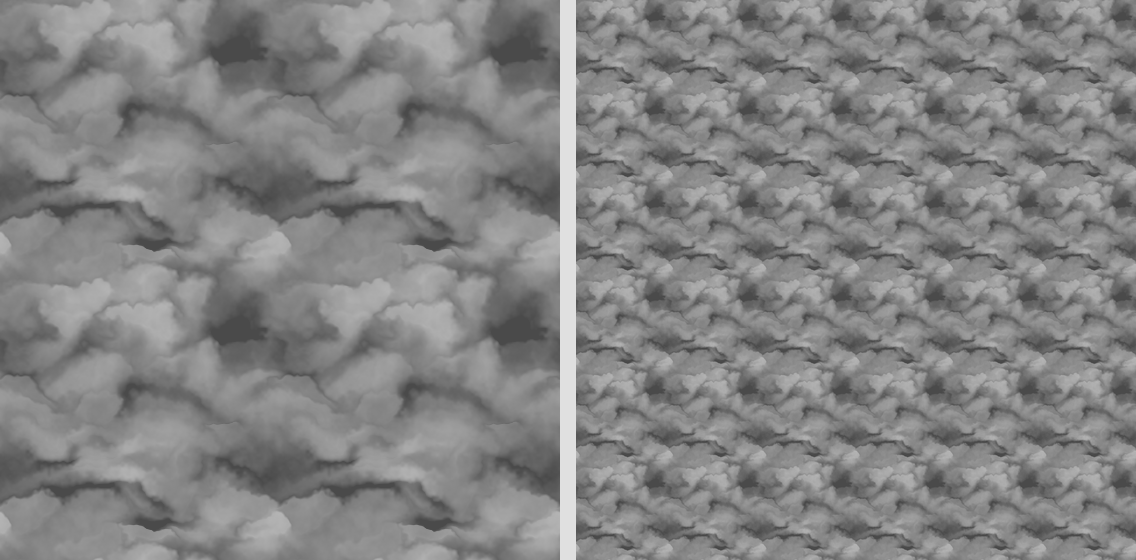
Left, the tile; right, the same tile 3 across and 3 down.
Write a Shadertoy shader that draws this texture.

```glsl
const float TAU = 6.2831853;
const float REPEATS = 2.0;
const vec2 PUFF_GRID = vec2(6.0, 9.0);
const int PUFF_COUNT = 54;
const float DARKEST = 0.29;
const float MID_GREY = 0.592;
const float LIGHTEST = 0.73;

float hash(vec2 p) {
    return fract(sin(dot(p, vec2(127.1, 311.7))) * 43758.5453);
}

// Value noise that wraps after a whole number of cells
float wrappedNoise(vec2 p, float period, float seed) {
    vec2 cell = floor(p);
    vec2 f = fract(p);
    f = f * f * (3.0 - 2.0 * f);
    vec2 lo = mod(cell, period);
    vec2 hi = mod(cell + 1.0, period);
    float bottom = mix(hash(lo + seed), hash(vec2(hi.x, lo.y) + seed), f.x);
    float top = mix(hash(vec2(lo.x, hi.y) + seed), hash(hi + seed), f.x);
    return mix(bottom, top, f.y);
}

// Octaves centred on zero
float fbm(vec2 p, float period, float gain, float seed) {
    float sum = 0.0;
    float amplitude = 0.5;
    for (int i = 0; i < 5; i++) {
        sum += amplitude * (wrappedNoise(p * period, period, seed) - 0.5);
        period *= 2.0;
        amplitude *= gain;
        seed += 17.3;
    }
    return sum;
}

// Broad alternating light and dark masses
float broadLight(vec2 p) {
    float across = cos(TAU * (p.x - 0.45));
    float up = cos(2.0 * TAU * (p.y - 0.34));
    return across * (0.3 + up);
}

// Paints one puff: lit crown, soft base, shadow behind the crown
float paintPuff(float shade, vec2 p, vec2 centre, vec2 radius, float seed) {
    vec2 d = (fract(p - centre + 0.5) - 0.5) / radius;
    float dist = length(d);
    float crown = smoothstep(-0.5, 0.7, d.y / max(dist, 0.3));
    float depth = hash(vec2(seed, 5.7));
    float crease = crown * exp(-3.5 * max(dist - 1.0, 0.0));
    shade -= 0.24 * depth * depth * depth * crease;

    float light = mix(broadLight(centre), broadLight(p), 0.6);
    float tone = MID_GREY + 0.1 * light + 0.04 * d.y;
    tone += 0.15 * (hash(vec2(seed, 9.2)) - 0.5);
    float crispness = mix(0.25, 0.85, hash(vec2(seed, 6.4)));
    float cover = 1.0 - smoothstep(mix(0.0, crispness, crown), 1.0, dist);
    return mix(shade, tone, 0.78 * cover);
}

float cloudTile(vec2 p) {
    // Ragged outlines from a wrapping displacement
    vec2 warp = vec2(fbm(p, 5.0, 0.58, 3.1), fbm(p, 5.0, 0.58, 41.7));
    vec2 q = p + 0.2 * warp;
    float shade = MID_GREY - 0.08 + 0.1 * broadLight(q);

    // Jittered puffs, visited in a shuffled order
    for (int i = 0; i < PUFF_COUNT; i++) {
        float id = mod(float(i) * 23.0, float(PUFF_COUNT));
        vec2 cell = vec2(mod(id, PUFF_GRID.x), floor(id / PUFF_GRID.x));
        vec2 jitter = vec2(hash(vec2(id, 1.3)), hash(vec2(id, 2.9)));
        vec2 size = vec2(hash(vec2(id, 3.7)), hash(vec2(id, 4.1)));
        vec2 radius = mix(vec2(0.08, 0.05), vec2(0.21, 0.12), size);
        shade = paintPuff(shade, q, (cell + jitter) / PUFF_GRID, radius, id);
    }

    // Mottled vapour
    shade += 0.16 * fbm(q, 5.0, 0.55, 71.9) + 0.09 * fbm(p, 12.0, 0.55, 93.4);
    return clamp(shade, DARKEST, LIGHTEST);
}

void mainImage(out vec4 fragColor, in vec2 fragCoord) {
    vec2 uv = fragCoord / iResolution.xy;
    fragColor = vec4(vec3(cloudTile(fract(uv * REPEATS))), 1.0);
}
```
